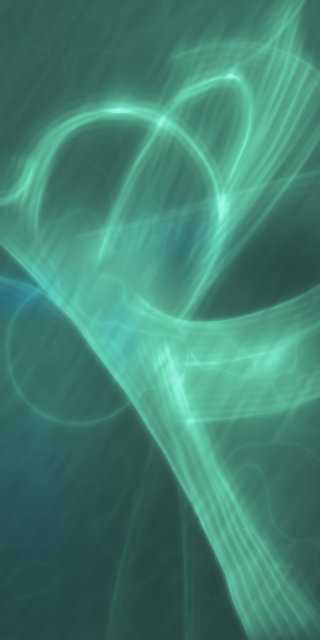
This background is drawn by a Shadertoy shader. Its source:

```glsl
// Mint light ribbons: a glowing ring, a loop and a diagonal veil over dark teal.

const vec3 DEEP_TEAL = vec3(0.125, 0.215, 0.205);
const vec3 MINT = vec3(0.43, 0.88, 0.73);
const vec3 HOT_TINT = vec3(0.26, 0.11, 0.23);
const vec3 BLUE_TINT = vec3(-0.05, 0.03, 0.13);

float hash(vec2 p) {
    vec3 q = fract(p.xyx * 0.1031);
    q += dot(q, q.yzx + 33.33);
    return fract((q.x + q.y) * q.z);
}

float noise(vec2 p) {
    vec2 i = floor(p), f = fract(p);
    f = f * f * (3.0 - 2.0 * f);
    return mix(mix(hash(i), hash(i + vec2(1, 0)), f.x),
               mix(hash(i + vec2(0, 1)), hash(i + vec2(1, 1)), f.x), f.y);
}

// Thin bright veins where warped noise crosses its middle value
float veins(vec2 p) {
    vec2 warp = vec2(noise(p * 0.7), noise(p * 0.7 + 17.0));
    float n = noise(p + 2.5 * warp);
    return exp(-14.0 * abs(n - 0.5));
}

float blob(vec2 p, vec2 center, vec2 radius) {
    vec2 q = (p - center) / radius;
    return exp(-dot(q, q));
}

vec2 bezier(vec2 a, vec2 b, vec2 c, float t) {
    return mix(mix(a, b, t), mix(b, c, t), t);
}

// Signed distance (positive to the left of travel) and position along a curve
vec2 curve(vec2 p, vec2 a, vec2 b, vec2 c) {
    const float STEPS = 14.0;
    vec2 best = vec2(10.0, 0.0), start = a;
    for (float i = 0.0; i < STEPS; i++) {
        vec2 end = bezier(a, b, c, (i + 1.0) / STEPS);
        vec2 e = end - start, v = p - start;
        float h = clamp(dot(v, e) / dot(e, e), 0.0, 1.0);
        float d = length(v - e * h);
        if (d < abs(best.x)) best = vec2(e.x * v.y < e.y * v.x ? -d : d, (i + h) / STEPS);
        start = end;
    }
    return best;
}

// Glow with its own falloff on each side, fine filaments and tapered ends
float glow(vec2 k, float leftWidth, float rightWidth) {
    float body = exp(-abs(k.x) / (k.x > 0.0 ? leftWidth : rightWidth));
    float filament = 0.85 + 0.15 * cos(k.x * 260.0 + k.y * 9.0);
    return body * filament * smoothstep(0.0, 0.12, k.y) * smoothstep(1.0, 0.88, k.y);
}

float strand(vec2 p, vec2 a, vec2 b, vec2 c, float leftWidth, float rightWidth) {
    return glow(curve(p, a, b, c), leftWidth, rightWidth);
}

float ringAndLoop(vec2 p) {
    float s = 0.75 * strand(p, vec2(0.06, 1.31), vec2(0.105, 1.73), vec2(0.54, 1.65), 0.022, 0.03);
    s += 0.6 * strand(p, vec2(0.11, 1.22), vec2(0.10, 1.67), vec2(0.45, 1.655), 0.03, 0.009);
    s += 0.95 * strand(p, vec2(0.30, 1.66), vec2(0.66, 1.67), vec2(0.70, 1.28), 0.022, 0.018);
    s += 0.85 * strand(p, vec2(0.695, 1.42), vec2(0.715, 1.17), vec2(0.53, 0.97), 0.022, 0.024);
    s += 0.7 * strand(p, vec2(0.30, 1.15), vec2(0.37, 1.43), vec2(0.54, 1.66), 0.012, 0.025);
    s += 0.8 * strand(p, vec2(0.47, 1.57), vec2(0.61, 1.79), vec2(0.78, 1.76), 0.016, 0.02);
    s += 0.8 * strand(p, vec2(0.69, 1.77), vec2(0.88, 1.76), vec2(0.69, 1.38), 0.012, 0.024);
    s += 0.6 * strand(p, vec2(-0.05, 1.37), vec2(0.08, 1.33), vec2(0.11, 1.53), 0.04, 0.007);
    return s;
}

// Fans of strands: upper right, inside the ring, and down the lower veil
float fans(vec2 p) {
    float s = 0.0;
    for (float i = 0.0; i < 7.0; i++) {
        float u = i / 6.0, r = hash(vec2(i, 4.0));
        vec2 root = mix(vec2(0.55, 1.0), vec2(0.71, 1.42), u);
        vec2 tip = mix(vec2(1.05, 1.66), vec2(0.92, 2.06), u);
        vec2 bend = mix(root, tip, 0.5) + vec2(0.05, -0.05) * (r + 0.2);
        s += (0.25 + 0.3 * r) * strand(p, root, bend, tip, 0.03, 0.009);
        vec2 foot = vec2(0.78 + 0.27 * u, -0.04);
        s += (0.22 + 0.25 * r) * strand(p, vec2(0.4 + 0.12 * r, 0.98), vec2(0.56 + 0.1 * u, 0.5), foot, 0.022, 0.008);
        vec2 inner = vec2(0.34 + 0.04 * i, 1.12 + 0.1 * r);
        s += 0.14 * strand(p, inner, inner + vec2(0.06, 0.25), inner + vec2(0.25, 0.75), 0.012, 0.02);
    }
    s += 0.4 * strand(p, vec2(0.52, 1.67), vec2(0.87, 1.8), vec2(0.97, 2.06), 0.04, 0.01);
    s += 0.2 * strand(p, vec2(0.2, 1.25), vec2(0.6, 1.35), vec2(1.1, 1.5), 0.008, 0.05);
    return s + 0.25 * strand(p, vec2(0.5, 1.8), vec2(0.85, 1.98), vec2(1.08, 1.68), 0.01, 0.05);
}

void mainImage(out vec4 fragColor, in vec2 fragCoord) {
    vec2 uv = fragCoord / iResolution.xy * vec2(1.0, 2.0);
    vec2 p = uv + 0.012 * (vec2(noise(uv * 9.0), noise(uv * 9.0 + 31.0)) - 0.5);

    // Diagonal veil and the wing that bounds the dark pocket
    vec2 edge = curve(p, vec2(-0.06, 1.29), vec2(0.535, 0.76), vec2(0.80, -0.06));
    vec2 wing = curve(p, vec2(0.40, 1.10), vec2(0.634, 0.865), vec2(1.08, 1.16));
    float veil = smoothstep(-0.004, 0.004, edge.x);
    float pocket = smoothstep(-0.004, 0.004, wing.x) * smoothstep(0.45, 0.62, p.x);

    // Soft fills
    float fill = 0.55 * blob(p, vec2(0.40, 1.0), vec2(0.26, 0.2));
    fill += 0.55 * blob(p, vec2(0.72, 0.84), vec2(0.32, 0.15));
    fill += 0.25 * blob(p, vec2(0.75, 0.4), vec2(0.25, 0.5));
    fill += 0.28 * blob(p, vec2(0.25, 1.2), vec2(0.4, 0.15));
    fill *= veil * (1.0 - 0.85 * pocket);
    float light = mix(0.08, 0.2, smoothstep(0.2, 1.2, p.y)) + fill;
    light += 0.14 * blob(p, vec2(0.1, 0.85), vec2(0.3, 0.4)) + 0.16 * blob(p, vec2(0.75, 1.75), vec2(0.4, 0.35));

    // Ribbons
    light += ringAndLoop(p) + fans(p) * veil;
    light += 0.6 * glow(edge, 0.04, 0.007) + 0.55 * glow(wing, 0.007, 0.04);
    light += 0.5 * strand(p, vec2(1.08, 1.08), vec2(0.9, 0.84), vec2(0.52, 0.86), 0.012, 0.04);
    light += 0.35 * strand(p, vec2(1.08, 0.79), vec2(0.82, 0.67), vec2(0.52, 0.68), 0.006, 0.07);
    light += 0.8 * blob(mat2(0.77, -0.64, 0.64, 0.77) * (p - vec2(0.855, 0.88)), vec2(0), vec2(0.08, 0.035));

    // Faint rings and threads beneath the veil
    float arc = abs(length(p - vec2(0.247, 0.906)) - 0.226);
    float under = 0.16 * exp(-arc / 0.01) + 0.3 * strand(p, vec2(-0.08, 1.15), vec2(0.1, 1.13), vec2(0.23, 1.01), 0.006, 0.025);
    under += 0.13 * strand(p, vec2(0.55, 0.56), vec2(0.59, 0.35), vec2(0.575, -0.1), 0.04, 0.006);
    under += 0.09 * strand(p, vec2(0.49, 0.66), vec2(0.39, 0.35), vec2(0.32, -0.1), 0.03, 0.008);
    light += under * (1.0 - veil);

    // Veins and brushed grain
    light += veins(p * vec2(11.0, 8.0)) * (0.025 + 0.28 * fill);
    vec2 along = mat2(0.85, 0.53, -0.53, 0.85) * p;
    light *= 0.88 + 0.24 * noise(along * vec2(55.0, 9.0));
    light *= 1.0 - 0.5 * blob(p, vec2(0.92, 1.15), vec2(0.22, 0.14));

    // Tone and colour
    light = 1.25 * (1.0 - exp(-light));
    float blue = blob(p, vec2(0.06, 1.08), vec2(0.15, 0.07)) + 0.7 * blob(p, vec2(0.37, 0.95), vec2(0.08, 0.1));
    blue += 0.5 * blob(p, vec2(0.55, 1.25), vec2(0.16, 0.1)) + 0.4 * blob(p, vec2(0.1, 0.5), vec2(0.2, 0.5));
    vec3 color = mix(DEEP_TEAL, MINT, min(light, 1.0));
    color += HOT_TINT * smoothstep(0.9, 1.2, light) + BLUE_TINT * blue;
    fragColor = vec4(color, 1.0);
}
```
